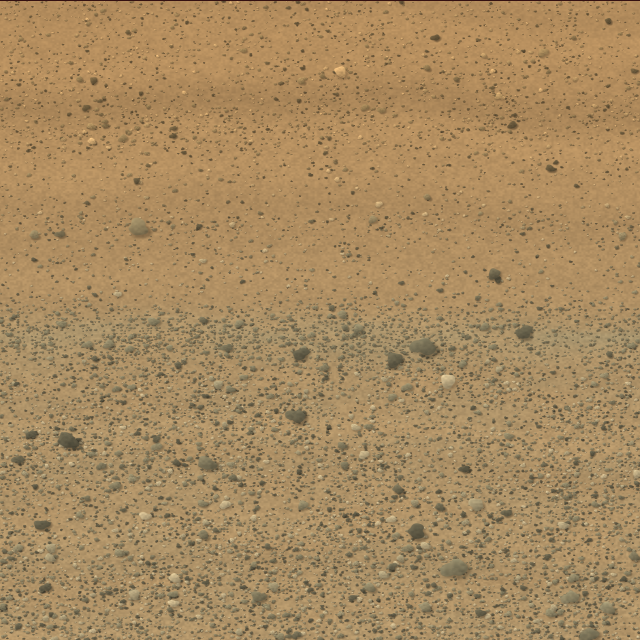
This texture is drawn by a Shadertoy shader. Its source:

```glsl
// Stony desert plain seen from above at a slant: ochre sand in soft bands,
// strewn with layers of grey and pale pebbles from jittered cell grids.
// A few larger landmark stones lie on top, each a wobbly lit ellipse.

#define SAND_NEAR vec3(0.705, 0.580, 0.405)
#define SAND_FAR vec3(0.715, 0.560, 0.370)
#define DUST vec3(0.655, 0.585, 0.435)
#define STONE_DARK vec3(0.36, 0.345, 0.27)
#define STONE_GREY vec3(0.57, 0.535, 0.41)
#define STONE_PALE vec3(0.82, 0.74, 0.57)
#define GRAIN 0.12
#define BAND_Y 0.480
#define FLATTEN 1.35
#define LANDMARKS 12

float hash(vec2 p) {
    vec3 q = fract(vec3(p.xyx) * 0.1031);
    q += dot(q, q.yzx + 33.33);
    return fract((q.x + q.y) * q.z);
}

float valueNoise(vec2 p) {
    vec2 i = floor(p), f = fract(p);
    f = f * f * (3.0 - 2.0 * f);
    return mix(mix(hash(i), hash(i + vec2(1, 0)), f.x),
               mix(hash(i + vec2(0, 1)), hash(i + vec2(1, 1)), f.x), f.y);
}

float bump(float y, float centre, float width) {
    float t = (y - centre) / width;
    return exp(-t * t);
}

// How thickly stones lie at each height
float density(vec2 uv) {
    float d = mix(0.68, 0.20, smoothstep(0.42, 0.56, uv.y));
    d += 0.55 * bump(uv.y, BAND_Y, 0.035);
    d += 0.30 * bump(uv.y, 0.805, 0.035) + 0.16 * bump(uv.y, 0.65, 0.016);
    d += 0.16 * smoothstep(0.72, 0.90, uv.y);
    return d * (0.55 + 0.9 * valueNoise(uv * vec2(9.0, 23.0)));
}

vec3 stoneColour(float tone) {
    vec3 c = mix(STONE_DARK, STONE_GREY, smoothstep(0.0, 0.5, tone));
    return mix(c, STONE_PALE, smoothstep(0.55, 1.0, tone));
}

// One stone with its cast shadow, lit from the upper left
vec3 paintStone(vec3 col, vec2 uv, vec2 centre, float radius, float tone, float seed) {
    vec2 p = (uv - centre) / radius * vec2(1.0, FLATTEN);
    if (dot(p, p) > 6.0) return col;
    float a = atan(p.y, p.x), s = seed * 6.283;
    float edge = 1.0 + 0.16 * sin(2.0 * a + s) + 0.11 * sin(3.0 * a + s * 2.3)
               + 0.05 * sin(5.0 * a + s * 3.7);
    float soft = 0.9 / (iResolution.y * radius);
    float shadow = 1.0 - smoothstep(-0.25, 0.25 + soft, length(p - vec2(0.25, -0.38)) - edge);
    col *= 1.0 - 0.32 * shadow * (1.0 - 0.5 * tone);
    float light = 0.95 + 0.20 * clamp(dot(p, vec2(-0.45, 0.8)), -1.0, 1.0);
    light += 0.14 * (valueNoise(p * 3.0 + s * 7.0) - 0.5);
    vec3 rock = stoneColour(tone) * light;
    rock = mix(rock, rock * vec3(1.10, 0.97, 0.83), smoothstep(0.5, 0.85, centre.y));
    float cover = 1.0 - smoothstep(-soft, soft, length(p) - edge);
    return mix(col, rock, 0.88 * cover);
}

// Jittered grid of stones, count cells across
vec3 scatter(vec3 col, vec2 uv, float count, float chance, float seed) {
    vec2 grid = vec2(count, count * 1.4);
    vec2 home = floor(uv * grid);
    for (int j = -1; j <= 1; j++)
    for (int i = -1; i <= 1; i++) {
        vec2 cell = home + vec2(i, j);
        vec2 key = cell + seed * 37.0 + 11.0;
        vec2 jitter = vec2(hash(key), hash(key + 71.3));
        vec2 centre = (cell + 0.15 + 0.7 * jitter) / grid;
        if (hash(key + 19.7) > chance * density(centre)) continue;
        float k = hash(key + 43.1);
        float radius = mix(0.14, 0.40, k * k) / count * mix(1.1, 0.75, centre.y);
        float tone = mix(hash(key + 5.9), 0.35, 0.7 * bump(centre.y, BAND_Y, 0.05));
        col = paintStone(col, uv, centre, radius, tone, jitter.x + k);
    }
    return col;
}

// Sand with drifting bands, a dusty strip and fine grain
vec3 ground(vec2 uv) {
    vec3 col = mix(SAND_NEAR, SAND_FAR, smoothstep(0.35, 0.95, uv.y));
    float warp = uv.y + 0.012 * sin(uv.x * 7.0 + 1.0) + 0.006 * sin(uv.x * 17.0);
    col *= 1.0 + 0.018 * sin(warp * 43.0) + 0.014 * sin(warp * 79.0 + uv.x * 3.0);
    col *= 1.0 - 0.05 * bump(warp, 0.635, 0.035) - 0.04 * bump(warp, 0.84, 0.04);
    float patches = valueNoise(uv * vec2(14.0, 55.0));
    col = mix(col, DUST, bump(uv.y, BAND_Y - 0.005, 0.035) * (0.25 + 0.65 * patches));
    col = mix(col, DUST, 0.35 * patches * (1.0 - smoothstep(0.40, 0.50, uv.y)));
    float grain = 0.6 * valueNoise(uv * vec2(300.0, 380.0)) + 0.4 * valueNoise(uv * vec2(130.0, 210.0));
    return col * (1.0 + GRAIN * mix(1.7, 1.1, uv.y) * (grain - 0.5));
}

void mainImage(out vec4 fragColor, in vec2 fragCoord) {
    vec2 uv = fragCoord / iResolution.xy;
    vec3 col = ground(uv);
    col = scatter(col, uv, 150.0, 0.75, 1.0);
    col = scatter(col, uv, 85.0, 0.48, 2.0);
    col = scatter(col, uv, 46.0, 0.24, 3.0);
    col = scatter(col, uv, 24.0, 0.05, 4.0);

    // Landmark stones: x, y, radius, tone
    vec4 stones[LANDMARKS] = vec4[LANDMARKS](
        vec4(0.470, 0.447, 0.012, 0.10), vec4(0.462, 0.350, 0.014, 0.20),
        vec4(0.651, 0.170, 0.014, 0.08), vec4(0.710, 0.112, 0.019, 0.38),
        vec4(0.323, 0.276, 0.014, 0.30), vec4(0.772, 0.572, 0.010, 0.18),
        vec4(0.065, 0.180, 0.011, 0.10), vec4(0.744, 0.212, 0.012, 0.75),
        vec4(0.819, 0.481, 0.013, 0.15), vec4(0.661, 0.458, 0.018, 0.27),
        vec4(0.216, 0.645, 0.016, 0.56), vec4(0.920, 0.008, 0.014, 0.32));
    for (int i = 0; i < LANDMARKS; i++) {
        vec4 s = stones[i];
        col = paintStone(col, uv, s.xy, s.z, s.w, float(i) * 0.37);
    }

    // Thin dark strip along the top edge
    float aa = 0.5 / iResolution.y;
    col = mix(col, vec3(0.20, 0.06, 0.06), smoothstep(0.9985 - aa, 0.9985 + aa, uv.y));
    fragColor = vec4(clamp(col, 0.0, 1.0), 1.0);
}
```
